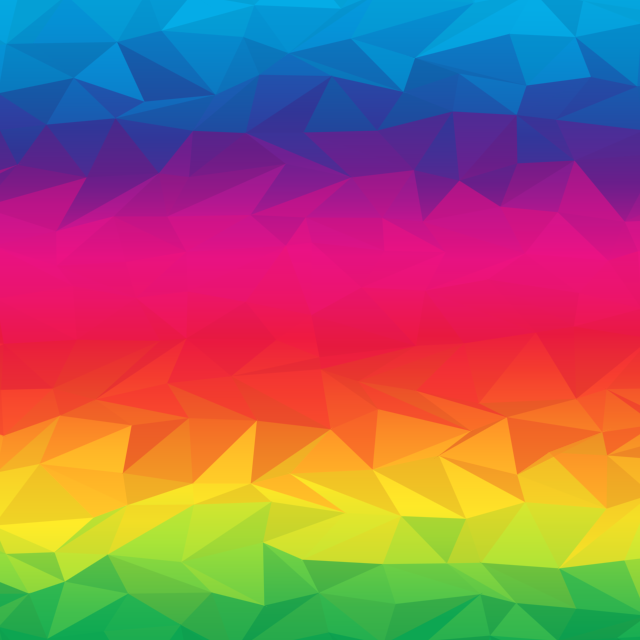
A Shadertoy shader for this background:

```glsl
// Low-poly rainbow: a jittered grid is split into triangles, and each facet
// takes its colour from a vertical ramp running green, yellow, red, pink, blue.
// Facets are strong near both ends and melt into a smooth blend in the pink.

#define GRID vec2(10.0, 15.0)       // cells across and up
#define JITTER vec2(0.34, 0.34)     // vertex scatter, in cells
#define STAGGER 0.2                 // sideways shift of alternate rows, in cells
#define WAVE 0.14                   // height of the long ridges, in cells
#define FACET_SHIFT 0.034           // random ramp offset of a facet
#define FACET_TONE 0.05             // random brightness of a facet
#define FACET_BLEND 0.32            // smooth gradient kept inside a facet
#define CALM_CENTER 0.545           // height of the smooth band
#define CALM_WIDTH 0.16             // half height of the smooth band

const int STOPS = 16;
const vec3 RAMP[STOPS] = vec3[STOPS](
    vec3(0.05, 0.63, 0.31), vec3(0.25, 0.72, 0.29),
    vec3(0.64, 0.86, 0.21), vec3(0.96, 0.88, 0.15),
    vec3(0.98, 0.68, 0.15), vec3(0.96, 0.42, 0.15),
    vec3(0.94, 0.23, 0.18), vec3(0.92, 0.10, 0.25),
    vec3(0.92, 0.08, 0.41), vec3(0.91, 0.07, 0.51),
    vec3(0.75, 0.08, 0.55), vec3(0.42, 0.12, 0.55),
    vec3(0.19, 0.21, 0.59), vec3(0.07, 0.39, 0.70),
    vec3(0.02, 0.55, 0.81), vec3(0.02, 0.65, 0.87));

vec2 hash22(vec2 p) {
    vec3 q = fract(vec3(p.xyx) * vec3(0.1031, 0.1030, 0.0973));
    q += dot(q, q.yzx + 33.33);
    return fract((q.xx + q.yz) * q.zy);
}

vec3 rampColor(float height) {
    float t = clamp(height, 0.0, 1.0) * float(STOPS - 1);
    int i = min(int(t), STOPS - 2);
    return mix(RAMP[i], RAMP[i + 1], t - float(i));
}

// Mesh vertex belonging to a grid node, in canvas units
vec2 meshVertex(vec2 node) {
    vec2 offset = (hash22(node + 17.0) * 2.0 - 1.0) * JITTER;
    offset.x += STAGGER * (mod(node.y, 2.0) * 2.0 - 1.0);
    offset.y += WAVE * sin(node.x * 0.9 + node.y * 1.7);
    return (node + offset) / GRID;
}

// Signed distance to the line a-b, positive on its left
float edgeDistance(vec2 p, vec2 a, vec2 b) {
    vec2 e = b - a;
    vec2 d = p - a;
    return (e.x * d.y - e.y * d.x) / max(length(e), 1e-5);
}

// Adds one facet: weighted colour in rgb, coverage in a
vec4 facet(vec2 p, vec2 a, vec2 b, vec2 c, vec2 seed, float pixel) {
    float side = edgeDistance(c, a, b) < 0.0 ? -1.0 : 1.0;
    float inside = side * edgeDistance(p, a, b);
    inside = min(inside, side * edgeDistance(p, b, c));
    inside = min(inside, side * edgeDistance(p, c, a));
    float coverage = smoothstep(-pixel, pixel, inside);

    vec2 rnd = hash22(seed) * 2.0 - 1.0;
    float calmDist = (p.y - CALM_CENTER) / CALM_WIDTH;
    float calm = exp(-calmDist * calmDist);
    float blend = mix(FACET_BLEND, 0.85, calm);
    float strength = 1.0 - 0.75 * calm;
    float center = (a.y + b.y + c.y) / 3.0;
    float height = mix(center, p.y, blend) + rnd.x * FACET_SHIFT * strength;
    vec3 color = rampColor(height) * (1.0 + rnd.y * FACET_TONE * strength);
    return vec4(color, 1.0) * coverage;
}

void mainImage(out vec4 fragColor, in vec2 fragCoord) {
    vec2 uv = fragCoord / iResolution.xy;
    float pixel = 0.8 / iResolution.y;
    vec2 home = floor(uv * GRID);

    // Gather both triangles of every nearby cell
    vec4 sum = vec4(0.0);
    for (int j = -1; j <= 1; j++) {
        for (int i = -1; i <= 1; i++) {
            vec2 cell = home + vec2(i, j);
            vec2 sw = meshVertex(cell);
            vec2 se = meshVertex(cell + vec2(1, 0));
            vec2 nw = meshVertex(cell + vec2(0, 1));
            vec2 ne = meshVertex(cell + vec2(1, 1));
            vec2 seed = cell * 2.0 + 71.0;
            if (hash22(cell + 43.0).x < 0.5) {
                sum += facet(uv, sw, se, ne, seed, pixel);
                sum += facet(uv, sw, ne, nw, seed + 1.0, pixel);
            } else {
                sum += facet(uv, sw, se, nw, seed, pixel);
                sum += facet(uv, se, ne, nw, seed + 1.0, pixel);
            }
        }
    }
    vec3 color = sum.a > 0.001 ? sum.rgb / sum.a : rampColor(uv.y);
    fragColor = vec4(clamp(color, 0.0, 1.0), 1.0);
}
```
